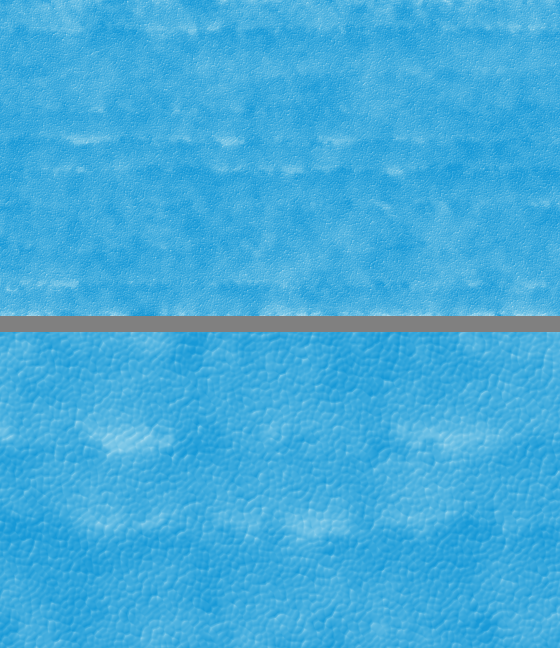
Top: the whole. Bottom: its middle third, enlarged.
Give the GLSL for this texture, as a WebGL 2 fragment shader.

```glsl
#version 300 es
precision highp float;
// Draws a sky-blue painted surface with fine embossed grain.
// Smooth cellular noise makes the blotches and the grain relief;
// layered, skewed sines make the ragged horizontal wash bands.

uniform vec2 u_resolution;
out vec4 fragColor;

const float TAU = 6.28319;
const vec3 DEEP_BLUE = vec3(0.20, 0.65, 0.86);
const vec3 LIGHT_STEP = vec3(0.24, 0.11, 0.04);

// Three random values in 0..1 for an integer cell
vec3 hash3(vec2 cell) {
    uvec3 v = uvec3(ivec3(ivec2(cell), 7)) * 1664525u + 1013904223u;
    v.x += v.y * v.z; v.y += v.z * v.x; v.z += v.x * v.y;
    v ^= v >> 16u;
    v.x += v.y * v.z; v.y += v.z * v.x; v.z += v.x * v.y;
    return vec3(v >> 8u) * exp2(-24.0);
}

// Smooth cellular noise: x = blended cell value, y = soft dome height
vec2 cellular(vec2 p, float sharpness) {
    vec2 base = floor(p);
    float weightSum = 0.0;
    float valueSum = 0.0;
    for (int j = -1; j <= 1; j++) {
        for (int i = -1; i <= 1; i++) {
            vec2 offset = vec2(i, j);
            vec3 rnd = hash3(base + offset);
            vec2 d = offset + rnd.xy - fract(p);
            float w = exp(-sharpness * dot(d, d));
            weightSum += w;
            valueSum += w * rnd.z;
        }
    }
    return vec2(valueSum / weightSum, log(weightSum) / sharpness);
}

// Cloudy blotches centred on zero
float blotches(vec2 p, float frequency) {
    float sum = 0.0;
    float gain = 1.0;
    for (int i = 0; i < 4; i++) {
        sum += gain * (cellular(p * frequency + 17.3 * float(i), 4.5).x - 0.5);
        frequency *= 2.0;
        gain *= 0.9;
    }
    return sum;
}

// Wave with a steep rise and a slow fall
float skewedWave(float phase) {
    return sin(phase) + 0.4 * sin(2.0 * phase);
}

// Slope of the grain domes along the light direction
float relief(vec2 p, vec2 light) {
    return cellular(p - light, 12.0).y - cellular(p + light, 12.0).y;
}

// Broad tone: bands, blotches, pale crests and hazy borders
float washTone(vec2 p) {
    float cloud = blotches(p * vec2(0.95, 1.0), 9.0);
    float scallop = sin(TAU * p.x / 0.243 + 1.5 * sin(5.0 * p.y));
    float phase = TAU * 9.0 * p.y + 1.4 * cloud + 0.3 * scallop
                + 0.9 * sin(11.0 * p.y + 0.3 * p.x);
    float strength = 0.75 + 0.4 * sin(14.0 * p.y + 0.9 * p.x);
    float band = skewedWave(phase) * strength;

    float crest = smoothstep(0.55, 1.3, band + 0.25 * scallop)
                * smoothstep(0.15, 0.6, cloud + 0.15 * scallop);
    float slow = sin(7.3 * p.y + 1.2) + 0.4 * sin(2.1 * p.x - 9.0 * p.y);

    float rough = 1.0 + 1.5 * cloud;
    float haze = 0.42 * exp(-24.0 * (1.0 - p.y)) + 0.35 * exp(-45.0 * p.y)
               + 0.45 * exp(-26.0 * p.x - 90.0 * pow(p.y - 0.21, 2.0));
    return 0.19 + 0.42 * cloud + 0.1 * band + 0.03 * slow
         + 0.4 * crest + haze * rough;
}

void main() {
    vec2 p = gl_FragCoord.xy / u_resolution.y;

    // Slightly slanted, wavering grain lit from the upper left
    vec2 grainPos = mat2(0.97, 0.16, -0.24, 0.92) * p * 172.0;
    grainPos += 0.18 * sin(grainPos.yx * 0.9 + 2.0 * sin(grainPos * 0.23));
    float grain = relief(grainPos, vec2(-0.2, 0.18));
    float sparkle = max(grain, 0.0);

    float tone = washTone(p) + 0.72 * grain + 0.9 * sparkle * sparkle;
    tone = clamp(tone, -0.45, 1.9);
    fragColor = vec4(DEEP_BLUE + LIGHT_STEP * tone, 1.0);
}
```
